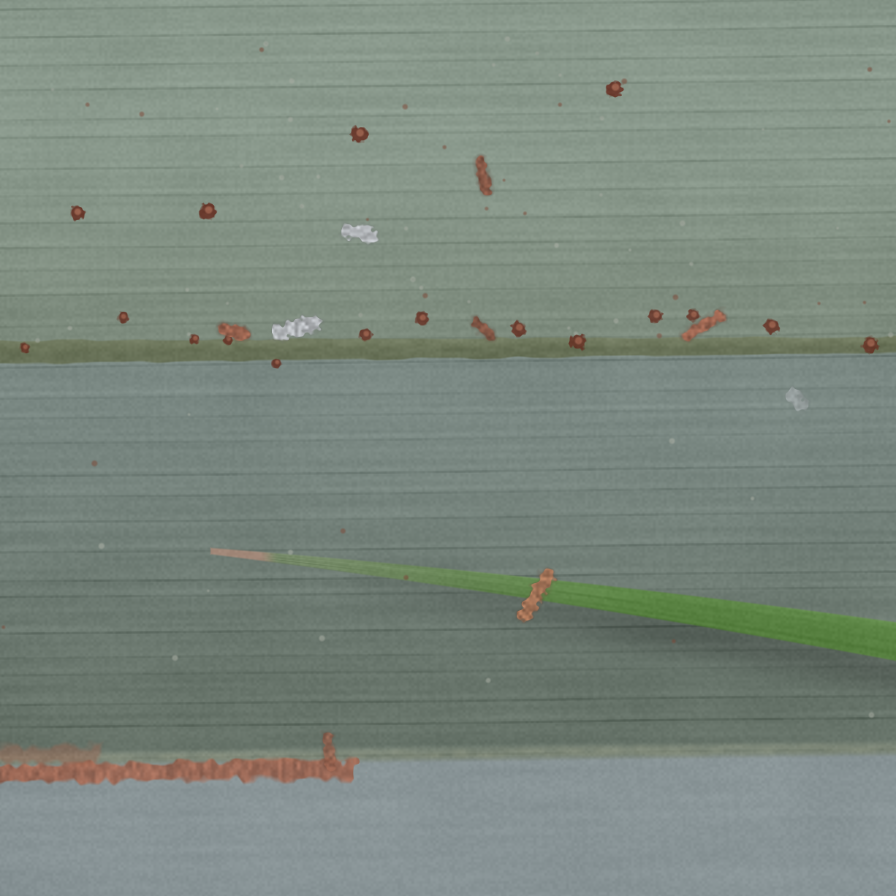
Write a Shadertoy shader that draws this texture.

```glsl
// Grey-green ribbed leaf with a midrib, a lying grass blade, rust and scattered debris.
const vec3 UPPER_TOP = vec3(0.535, 0.595, 0.545);
const vec3 UPPER_LOW = vec3(0.490, 0.545, 0.490);
const vec3 LOWER_TOP = vec3(0.480, 0.535, 0.515);
const vec3 LOWER_LOW = vec3(0.400, 0.450, 0.410);
const vec3 BACKDROP = vec3(0.535, 0.580, 0.590);
const vec3 RIB = vec3(0.395, 0.430, 0.320);
const vec3 BLADE_PALE = vec3(0.460, 0.535, 0.410);
const vec3 BLADE_GREEN = vec3(0.350, 0.510, 0.260);
const vec3 DRY_TIP = vec3(0.640, 0.540, 0.480);
const vec3 RUST = vec3(0.610, 0.390, 0.310);
const vec3 BEAD = vec3(0.400, 0.190, 0.140);
const vec3 HUSK = vec3(0.740, 0.750, 0.770);
const float VEIN_COUNT = 35.0;
const float VEIN_TILT = 0.012;
const float EDGE_SOFT = 0.0015;
const float BLADE_START = 0.235;

float hash(vec2 p) { return fract(sin(dot(p, vec2(127.1, 311.7))) * 43758.5453); }

float noise(vec2 p) {
    vec2 i = floor(p), f = fract(p);
    f = f * f * (3.0 - 2.0 * f);
    return mix(mix(hash(i), hash(i + vec2(1, 0)), f.x),
               mix(hash(i + vec2(0, 1)), hash(i + vec2(1, 1)), f.x), f.y);
}

float cover(float d) {
    float s = max(EDGE_SOFT, 0.7 / iResolution.y);
    return smoothstep(s, -s, d);
}

float capsule(vec2 p, vec2 a, vec2 b, float r) {
    vec2 pa = p - a, ba = b - a;
    return length(pa - ba * clamp(dot(pa, ba) / dot(ba, ba), 0.0, 1.0)) - r;
}

// Ragged elongated fragment with mottled shading
void flake(inout vec3 col, vec2 p, vec2 a, vec2 b, float r, vec3 tint, float alpha) {
    float d = capsule(p, a, b, r) + (noise(p * 190.0) - 0.4) * r * 0.9;
    col = mix(col, tint * 0.6, 0.3 * alpha * smoothstep(0.006, 0.0, d + 0.001));
    col = mix(col, tint * (0.78 + 0.4 * noise(p * 260.0)), alpha * cover(d));
}

// Dark round grain with a small highlight
void bead(inout vec3 col, vec2 p, vec2 c, float r, float alpha) {
    float d = length(p - c) - r + (noise(p * 300.0) - 0.5) * r * 0.5;
    col = mix(col, BEAD, alpha * cover(d));
    col = mix(col, RUST, alpha * cover(length(p - c - r * vec2(0.1, 0.2)) - r * 0.45));
}

float ribHeight(float x) { return 0.607 + 0.008 * x; }

vec3 leaf(vec2 p) {
    float rib = ribHeight(p.x), margin = 0.148 + 0.013 * p.x;
    vec3 upper = mix(UPPER_LOW, UPPER_TOP, smoothstep(rib, 0.86, p.y));
    vec3 lower = mix(LOWER_LOW, LOWER_TOP, smoothstep(0.16, 0.60, p.y));
    vec3 col = mix(lower, upper, cover(rib - p.y));

    // Parallel veins with irregular spacing and broken strength
    float v = p.y - VEIN_TILT * p.x + 0.002 * noise(vec2(p.x * 4.0, p.y * 8.0));
    float id = floor(v * VEIN_COUNT);
    float off = (fract(v * VEIN_COUNT) - 0.25 - 0.5 * hash(vec2(id, 3.0))) / VEIN_COUNT;
    float broken = 0.35 + 0.65 * noise(vec2(p.x * 28.0, id * 7.0));
    col -= 0.075 * broken * (0.4 + 0.6 * hash(vec2(id, 8.0))) * smoothstep(0.0022, 0.0004, abs(off));
    col += 0.018 * smoothstep(0.005, 0.0, abs(off - 0.005));
    col += 0.03 * (noise(vec2(p.x * 5.0, v * 210.0)) - 0.5);

    // Midrib
    float ribHalf = mix(0.013, 0.009, p.x);
    float ribDist = abs(p.y - rib) - ribHalf + 0.003 * (noise(p * vec2(45, 90)) - 0.5);
    vec3 ribCol = RIB + 0.06 * smoothstep(-0.2, 1.0, (p.y - rib) / ribHalf);
    col = mix(col, ribCol + 0.05 * (noise(p * vec2(60, 200)) - 0.5), 0.9 * cover(ribDist));

    // Pale margin and the surface beyond it
    vec3 beyond = BACKDROP + 0.025 * (noise(vec2(p.x * 5.0, v * 120.0)) - 0.5);
    col = mix(col, beyond, smoothstep(margin + 0.003, margin - 0.006, p.y));
    float lip = smoothstep(0.011, 0.001, abs(p.y - margin - 0.004));
    return mix(col, vec3(0.55, 0.58, 0.51), lip * (0.45 + 0.4 * noise(p * vec2(70, 160))));
}

void rustStrip(inout vec3 col, vec2 p) {
    float rough = noise(p * vec2(110, 80)) - 0.5;
    float body = abs(p.y - 0.136 - 0.016 * p.x) - 0.010 + 0.010 * rough;
    body = max(body, p.x - 0.39 + 0.04 * rough);
    float haze = max(abs(p.y - 0.157) - 0.010, p.x - 0.11) + 0.010 * rough;
    col = mix(col, RUST, 0.45 * smoothstep(0.004, -0.004, haze));
    col = mix(col, RUST * (0.85 + 0.3 * noise(p * vec2(240, 110))), 0.9 * smoothstep(0.003, -0.002, body));
    flake(col, p, vec2(0.365, 0.178), vec2(0.370, 0.145), 0.006, RUST, 0.75);
}

void grassBlade(inout vec3 col, vec2 p) {
    float t = (p.x - BLADE_START) / (1.0 - BLADE_START);
    float s = max(t, 0.0);
    float y = p.y - (0.385 - 0.078 * t - 0.023 * t * t);
    float halfWidth = 0.0035 + 0.018 * s;
    float shade = smoothstep(0.045, 0.0, abs(y + halfWidth + 0.010)) * smoothstep(0.05, 0.7, t);
    col *= 1.0 - 0.19 * shade;
    vec3 tint = mix(BLADE_PALE, BLADE_GREEN, smoothstep(0.05, 0.65, t));
    tint += 0.05 * (noise(vec2(p.x * 9.0, y / halfWidth * 5.0)) - 0.5) + 0.03 * y / halfWidth;
    tint = mix(DRY_TIP, tint, smoothstep(0.07, 0.10, t));
    col = mix(col, tint, cover(max(abs(y) - halfWidth, BLADE_START - p.x)));
}

void debris(inout vec3 col, vec2 p) {
    // Fine pale and rusty dust, thicker near the midrib
    for (int i = 0; i < 70; i++) {
        float k = float(i), h = hash(vec2(k, 1.7)), g = hash(vec2(k, 5.3));
        vec2 c = vec2(hash(vec2(k, 9.1)), h < 0.7 ? 0.62 + 0.35 * g * g : 0.20 + 0.40 * g);
        float d = length(p - c) - mix(0.0012, 0.0032, hash(vec2(k, 2.9)));
        col = mix(col, mod(k, 3.0) < 1.0 ? RUST * 0.8 : vec3(0.64, 0.66, 0.62), 0.6 * cover(d));
    }
    // Grains strung along the midrib
    for (int i = 0; i < 13; i++) {
        float k = float(i), x = (k + hash(vec2(k, 4.0))) / 13.0;
        vec2 c = vec2(x, ribHeight(x) + 0.06 * (hash(vec2(k, 6.0)) - 0.35));
        bead(col, p, c, mix(0.004, 0.009, hash(vec2(k, 7.0))), 0.85);
    }
    // Isolated grains
    bead(col, p, vec2(0.401, 0.850), 0.009, 0.9);
    bead(col, p, vec2(0.686, 0.901), 0.009, 0.9);
    bead(col, p, vec2(0.086, 0.762), 0.008, 0.9);
    bead(col, p, vec2(0.232, 0.764), 0.009, 0.9);
    // Bark flakes
    flake(col, p, vec2(0.250, 0.632), vec2(0.272, 0.627), 0.007, RUST, 0.95);
    flake(col, p, vec2(0.768, 0.625), vec2(0.804, 0.648), 0.006, RUST, 0.95);
    flake(col, p, vec2(0.536, 0.820), vec2(0.543, 0.787), 0.006, RUST * 0.85, 0.95);
    flake(col, p, vec2(0.532, 0.640), vec2(0.546, 0.625), 0.006, RUST * 0.85, 0.9);
    flake(col, p, vec2(0.586, 0.316), vec2(0.611, 0.356), 0.008, vec3(0.64, 0.45, 0.34), 1.0);
    // Papery husks
    flake(col, p, vec2(0.313, 0.629), vec2(0.350, 0.640), 0.009, HUSK, 0.9);
    flake(col, p, vec2(0.388, 0.742), vec2(0.416, 0.737), 0.008, HUSK, 0.9);
    flake(col, p, vec2(0.885, 0.558), vec2(0.893, 0.548), 0.008, HUSK, 0.4);
}

void mainImage(out vec4 fragColor, in vec2 fragCoord) {
    vec2 p = fragCoord / iResolution.xy;
    vec3 col = leaf(p);
    rustStrip(col, p);
    grassBlade(col, p);
    debris(col, p);
    // Soft mottling and fine grain
    col += 0.02 * (noise(p * 14.0) - 0.5) + 0.035 * (noise(p * 330.0) - 0.5);
    fragColor = vec4(clamp(col, 0.0, 1.0), 1.0);
}
```
